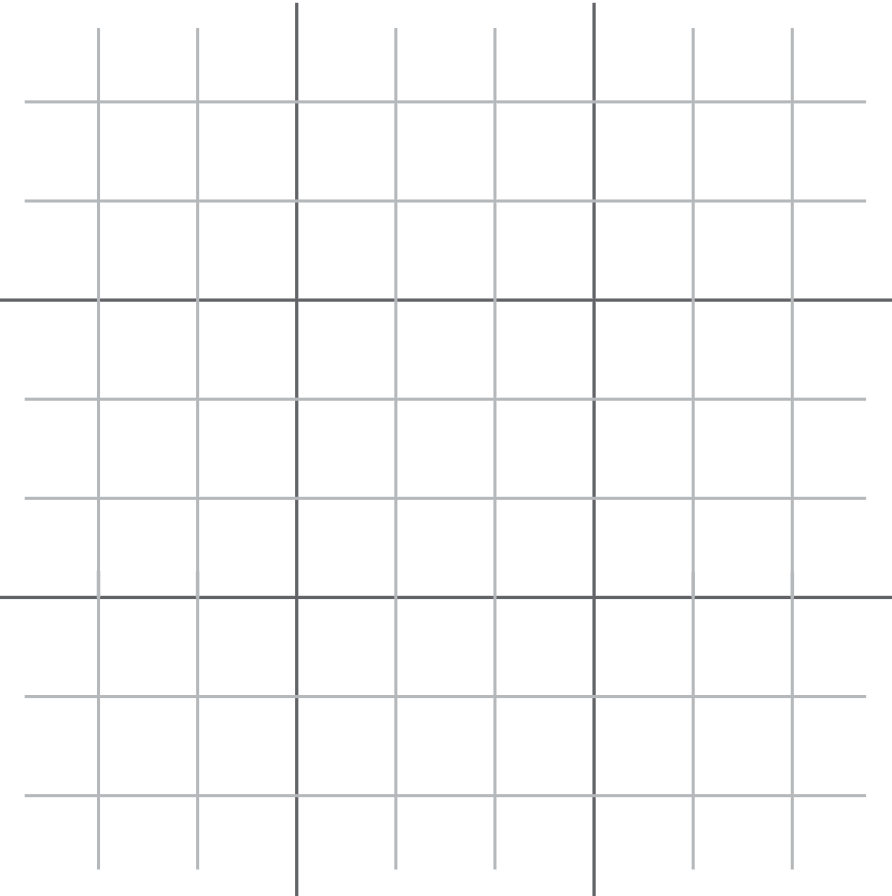
Write a WebGL 1 fragment shader that draws this pattern.

```glsl
precision highp float;
// Nine by nine line grid on white: dark block lines under shorter grey cell lines.

uniform vec2 u_resolution;

// Coverage of a shape from its signed distance, softened over one pixel.
float coverage(float signedDistance, float pixel) {
    return clamp(0.5 - signedDistance / pixel, 0.0, 1.0);
}

// Grid line across one axis: x is its block-line coverage, y its cell-line coverage.
vec2 gridLine(float across, float along, float pixel) {
    float index = floor(across + 0.5);
    float dist = abs(across - index);
    float inside = step(0.5, index) * step(index, 8.5);
    float isBlock = 1.0 - step(0.5, mod(index, 3.0));

    float block = coverage(dist - 0.0165, pixel) * coverage(along - 9.0, pixel);
    float cell = coverage(dist - 0.0155, pixel) * coverage(abs(along - 4.5) - 4.245, pixel);
    return inside * vec2(block * isBlock, cell * (1.0 - isBlock));
}

// Short thickened overlap on the outer upright cell lines, above the lower block line.
float overlapStub(vec2 p, float pixel) {
    float index = floor(p.x + 0.5);
    float outer = step(2.5, abs(index - 4.5)) * step(abs(index - 4.5), 3.6);
    float stub = max(abs(p.x - index) - 0.018, abs(p.y - 3.13) - 0.13);
    return outer * coverage(stub, pixel);
}

void main() {
    // One unit per cell, with nine cells across the canvas width.
    float pixel = 9.0 / u_resolution.x;
    vec2 p = gl_FragCoord.xy * pixel - vec2(-0.006, 0.0124);

    vec2 upright = gridLine(p.x, p.y, pixel);
    vec2 level = gridLine(p.y, min(p.x, 8.98), pixel);
    float block = max(upright.x, level.x);
    float cell = max(max(upright.y, level.y), overlapStub(p, pixel));

    // Grey cell lines are laid over the dark block lines.
    vec3 color = mix(vec3(1.0), vec3(0.38, 0.39, 0.40), block);
    color = mix(color, vec3(0.71, 0.72, 0.73), cell);
    gl_FragColor = vec4(color, 1.0);
}
```
